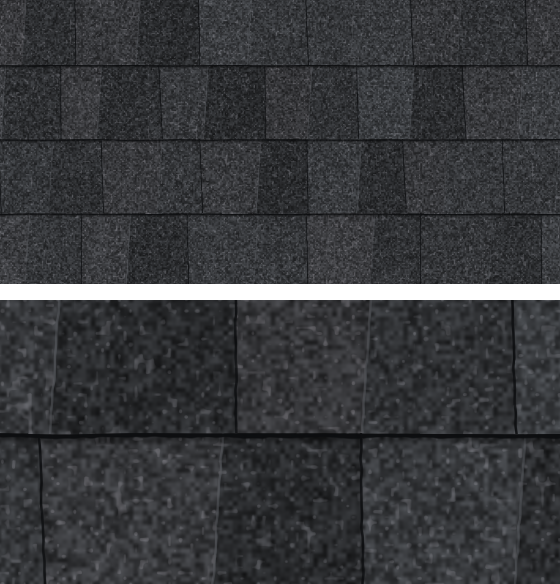
Top, the full canvas; bottom, a detail of the centre.
Give the GLSL for this texture, as a WebGL 1 fragment shader.

```glsl
precision highp float;
// Dark laminated roof shingles: four courses of flared tabs covered in mineral granules.

uniform vec2 u_resolution;

// Lengths are in canvas heights; each vec4 holds one value per course, top to bottom.
const float COURSE_HEIGHT = 0.2615;
const float TOP_OVERHANG = 0.0333;
const vec4 FIRST_CUT = vec4(0.290, 0.192, 0.023, 0.274);
const vec4 CUT_PITCH = vec4(0.395, 0.364, 0.351, 0.408);

const float CUT_JITTER = 0.14;      // share of the pitch
const float TOOTH_WIDTH = 0.51;     // share of the pitch
const float TOOTH_VARIATION = 0.20;
const float CUT_LEAN = 0.014;
const float SEAM_LEAN = -0.017;
const float EDGE_WOBBLE = 0.0025;
const float CUT_RAGGED = 0.0018;

const float CUT_HALF = 0.0015;
const float SEAM_HALF = 0.0014;
const float EDGE_LINE = 0.0054;
const float SHADOW_LENGTH = 0.010;

const float PLATE_DARK = 0.209;
const float PLATE_LIGHT = 0.240;
const float TOOTH_DARK = 0.165;
const float TOOTH_LIGHT = 0.235;
const float SEAM_TONE = 0.35;
const float GRAIN_SCALE = 180.0;
const float GRAIN_CONTRAST = 0.215;
const vec3 SLATE_TINT = vec3(0.955, 0.995, 1.05);
const vec3 WARM_TINT = vec3(1.0, 0.99, 1.04);
const vec3 GAP_COLOR = vec3(0.045, 0.05, 0.058);

float hash(vec2 p) {
  vec3 q = fract(p.xyx * 0.1031);
  q += dot(q, q.yzx + 33.33);
  return fract((q.x + q.y) * q.z);
}

float noise(vec2 p) {
  vec2 i = floor(p);
  vec2 f = fract(p);
  f = f * f * (3.0 - 2.0 * f);
  float low = mix(hash(i), hash(i + vec2(1.0, 0.0)), f.x);
  float high = mix(hash(i + vec2(0.0, 1.0)), hash(i + vec2(1.0, 1.0)), f.x);
  return mix(low, high, f.y);
}

// Coverage of a line: 1 within halfWidth of its centre, smoothed over a soft rim.
float line(float dist, float halfWidth, float rim) {
  return 1.0 - smoothstep(halfWidth - 0.5 * rim, halfWidth + 0.5 * rim, abs(dist));
}

void main() {
  float pixel = 1.0 / u_resolution.y;
  vec2 p = gl_FragCoord.xy * pixel;

  // Course index and depth below its upper edge
  float wobble = EDGE_WOBBLE * (noise(p * vec2(11.0, 4.0) + 7.0) - 0.5);
  float courseY = (1.0 - p.y + TOP_OVERHANG + wobble) / COURSE_HEIGHT;
  float course = floor(courseY);
  float depth = fract(courseY);
  vec4 pick = vec4(equal(vec4(course), vec4(0.0, 1.0, 2.0, 3.0)));
  float first = dot(pick, FIRST_CUT);
  float pitch = dot(pick, CUT_PITCH);

  // Paint teeth and plates from left to right, gathering cuts and seams
  float nearest = floor((p.x - first) / pitch);
  float tone = PLATE_LIGHT;
  float warmth = 0.0;
  float cut = 0.0;
  float seam = 0.0;
  for (int j = -1; j <= 1; j++) {
    float k = nearest + float(j);
    vec2 id = vec2(k + 23.0, course * 17.0 + 5.0);
    float center = first + pitch * (k + CUT_JITTER * (hash(id) - 0.5));
    float width = pitch * (TOOTH_WIDTH + TOOTH_VARIATION * (hash(id + 41.0) - 0.5));
    float ragged = CUT_RAGGED * (noise(vec2(p.y * 75.0, k + 50.0)) - 0.5);
    float cutDist = p.x - center - CUT_LEAN * (depth - 0.5) * hash(id + 67.0) - ragged;
    float seamDist = p.x - center + width - SEAM_LEAN * (depth - 0.5) - ragged;

    float toothShade = hash(id + 83.0);
    float toothTone = mix(TOOTH_DARK, TOOTH_LIGHT, toothShade);
    float plateTone = mix(PLATE_DARK, PLATE_LIGHT, hash(id + 109.0));
    float pastSeam = smoothstep(-pixel, pixel, seamDist);
    float pastCut = smoothstep(-pixel, pixel, cutDist);
    tone = mix(mix(tone, toothTone, pastSeam), plateTone, pastCut);
    warmth = mix(mix(warmth, 0.2, pastSeam), hash(id + 131.0), pastCut);

    cut = max(cut, line(cutDist, CUT_HALF, 1.4 * pixel));
    float glow = 0.45 + 0.4 * hash(id + 151.0);
    seam = max(seam, glow * line(seamDist, SEAM_HALF, 1.4 * pixel));
  }

  // Mineral granules with scattered pale chips
  float fine = noise(p * GRAIN_SCALE);
  float coarse = noise(p * GRAIN_SCALE * 0.53 + 31.0);
  float cloud = noise(p * 14.0 + 3.0);
  float chip = smoothstep(0.70, 0.96, noise(p * GRAIN_SCALE * 0.85 + 77.0));
  float grain = 0.72 * fine + 0.28 * coarse - 0.5;
  tone += GRAIN_CONTRAST * grain * (0.45 + 2.5 * tone);
  tone += 0.105 * chip + 0.010 * (cloud - 0.5);
  tone = mix(tone, SEAM_TONE, seam * (0.55 + 0.45 * coarse));

  // Worn lower rim and the shadow cast on the course below
  float below = depth * COURSE_HEIGHT;
  float above = (1.0 - depth) * COURSE_HEIGHT;
  tone += 0.02 * (1.0 - smoothstep(0.0, 0.006, above));
  tone *= 1.0 - 0.3 * (1.0 - smoothstep(EDGE_LINE, EDGE_LINE + SHADOW_LENGTH, below));

  // Dark gaps, slightly filled by granules in places
  vec3 color = tone * mix(SLATE_TINT, WARM_TINT, 0.6 * warmth + 0.4 * chip);
  float edgeDepth = EDGE_LINE + 0.0025 * (coarse - 0.5);
  float edge = 1.0 - smoothstep(edgeDepth - pixel, edgeDepth + pixel, below);
  edge *= smoothstep(0.0, pixel, below);
  float gap = max(cut * (0.72 + 0.25 * coarse), 0.95 * edge);
  color = mix(color, GAP_COLOR, gap);
  gl_FragColor = vec4(clamp(color, 0.0, 1.0), 1.0);
}
```
